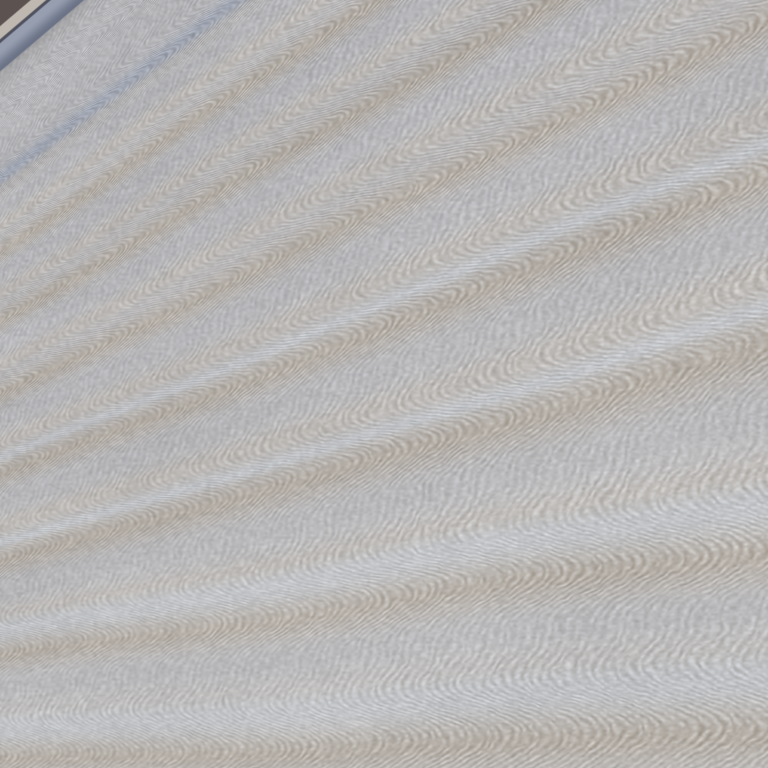
Reproduce this texture procedurally as a WebGL 1 fragment shader.

```glsl
precision highp float;
// Pale woven cloth with soft pleats fanning out from the left, and a metal rail
// in the upper left corner. A projective fan coordinate numbers the pleats;
// periodic bumps shade them, and bent, broken thread waves give the weave.

uniform vec2 u_resolution;

const float TAU = 6.28318;

float hash(vec2 p) {
  vec3 q = fract(vec3(p.xyx) * 0.1031);
  q += dot(q, q.yzx + 33.33);
  return fract((q.x + q.y) * q.z);
}

float noise(vec2 p) {
  vec2 i = floor(p);
  vec2 f = fract(p);
  f = f * f * (3.0 - 2.0 * f);
  return mix(mix(hash(i), hash(i + vec2(1.0, 0.0)), f.x),
             mix(hash(i + vec2(0.0, 1.0)), hash(i + vec2(1.0)), f.x), f.y);
}

// Soft ridge repeated once per pleat
float ridge(float pleat, float center, float width) {
  float d = abs(fract(pleat - center + 0.5) - 0.5) / width;
  return exp(-d * d);
}

// Height at which the pleat through p meets the left edge (p.y runs downward)
float fanHeight(vec2 p) {
  return (p.y + 0.972 * p.x) / (1.0 + 0.9485 * p.x);
}

// Pleat number: whole values lie on the shadowed valleys
float pleatIndex(float h) {
  return 10.58 * (h - 0.234) - 3.18 * (h - 0.234) * (h - 0.612);
}

// Broad shading of the cloth
vec3 clothColor(vec2 p, float pleat) {
  float below = smoothstep(-0.3, 0.5, pleat);
  float lower = smoothstep(2.8, 4.0, pleat);
  float bottom = smoothstep(5.0, 6.2, pleat);
  float valley = ridge(pleat, 0.06, 0.16) * below;
  float warm = ridge(pleat, 0.66, 0.13) * below;
  float cool = ridge(pleat, 0.36, 0.16) * below;
  float crest = ridge(pleat, mix(0.85, 0.76, bottom), mix(0.055, 0.16, bottom)) * lower;

  vec3 color = mix(vec3(0.71, 0.71, 0.723), vec3(0.768, 0.764, 0.764),
                   smoothstep(0.15, 1.2, 0.5 * p.x + 0.8 * p.y));
  color = mix(color, vec3(0.692, 0.662, 0.622), 0.8 * valley);
  color = mix(color, vec3(0.735, 0.713, 0.684), 0.6 * warm);
  color = mix(color, vec3(0.695, 0.698, 0.716), 0.45 * cool);
  color = mix(color, vec3(0.755, 0.769, 0.79), 0.75 * crest);
  return color + 0.025 * (noise(vec2(p.x * 5.0, pleat * 2.5)) - 0.5);
}

// Signed weave relief: short threads cross the pleats, bending at each valley
float weave(vec2 p, float pleat) {
  float along = log(1.0 + 0.95 * p.x) / 0.95;
  float bend = 0.03 * cos(TAU * (pleat - 0.06)) + 0.012 * cos(2.0 * TAU * pleat);
  float wobble = 1.1 * noise(p * 40.0) + 0.9 * noise(p * 95.0);
  float threads = sin(TAU * (130.0 * (along - bend) + 0.3 * p.y) + 3.2 * wobble);
  float rows = sin(TAU * (105.0 * p.y + 40.0 * p.x) + 5.0 * wobble);
  float breakup = 0.2 + 1.5 * noise(p * vec2(100.0, 135.0) + 3.0);
  return threads * breakup + 0.45 * rows * (0.4 + 0.6 * threads);
}

// Metal rail, pale strip and dark corner, stacked along a diagonal
vec3 addRail(vec3 color, vec2 p, float aa) {
  float d = (p.y + 0.85 * p.x) / 1.312;
  vec3 steel = mix(vec3(0.59, 0.62, 0.69), vec3(0.42, 0.45, 0.53),
                   smoothstep(0.05, 0.07, d));
  color *= 1.0 - 0.12 * exp(-max(d - 0.072, 0.0) * 90.0);
  color = mix(steel, color, smoothstep(0.071 - aa, 0.071 + aa, d));
  color = mix(vec3(0.31, 0.32, 0.37), color, smoothstep(0.043 - aa, 0.043 + aa, d));
  color = mix(vec3(0.75, 0.72, 0.69), color, smoothstep(0.039 - aa, 0.039 + aa, d));
  return mix(vec3(0.36, 0.32, 0.31), color, smoothstep(0.026 - aa, 0.026 + aa, d));
}

void main() {
  vec2 p = gl_FragCoord.xy / u_resolution;
  p.y = 1.0 - p.y;
  float aa = 1.0 / u_resolution.y;

  float pleat = pleatIndex(fanHeight(p));
  pleat -= 0.16 * smoothstep(4.8, 6.0, pleat) * smoothstep(7.0, 6.2, pleat) * p.x;
  pleat += 0.1 * (noise(p * vec2(3.0, 4.0) + 7.0) - 0.5);
  vec3 color = clothColor(p, pleat);

  // Narrow blue crease above the first pleat
  float crease = (fanHeight(p) - 0.232) / 0.011;
  color = mix(color, vec3(0.60, 0.63, 0.69), 0.8 * exp(-crease * crease));

  // Weave is strongest in the valleys and toward the right
  float tanBand = max(ridge(pleat, 0.05, 0.2), 0.8 * ridge(pleat, 0.64, 0.16));
  float strength = mix(0.022, 0.036, smoothstep(0.0, 0.8, p.x));
  strength *= 0.65 + 0.6 * tanBand;
  color += strength * weave(p, pleat) * vec3(0.93, 1.0, 1.1);

  // Fine yarn grain
  float grain = noise(p * 250.0) + noise(p * vec2(170.0, 330.0) + 11.0) - 1.0;
  color += 0.045 * grain;

  color = addRail(color, p, aa);
  gl_FragColor = vec4(clamp(color, 0.0, 1.0), 1.0);
}
```
